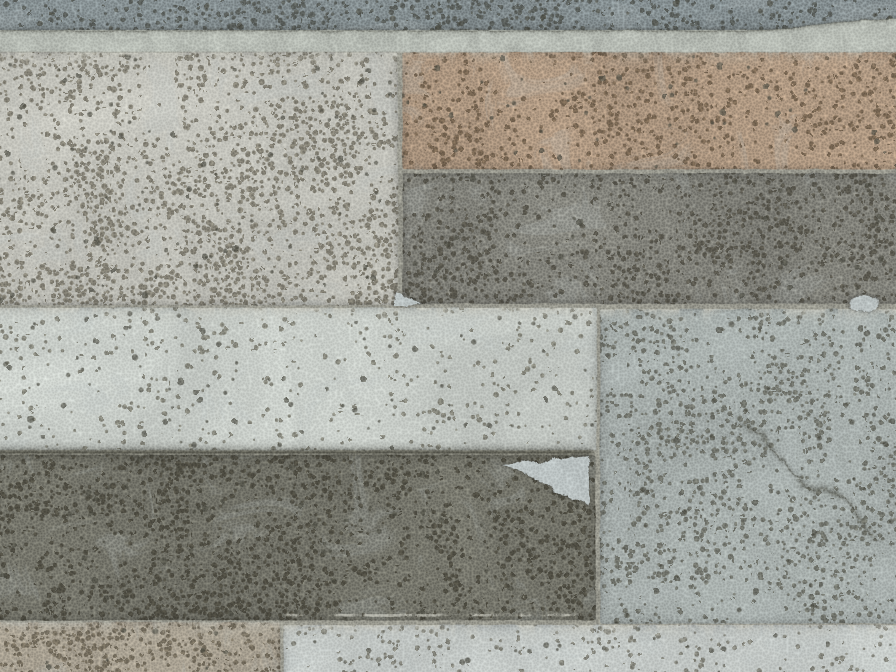
Reproduce this texture procedurally as a Shadertoy shader.

```glsl
// Weathered stone-look wall tiles in staggered strips, with speckles, thin joints and chipped mortar.

// Tile bounds as left, bottom, right, top in canvas heights
const int TILE_COUNT = 9;
const vec4 TILE_BOUNDS[TILE_COUNT] = vec4[](
    vec4(-0.10, 0.955, 1.45, 1.100), vec4(-0.10, 0.546, 0.592, 0.922),
    vec4(0.599, 0.748, 1.45, 0.922), vec4(0.599, 0.548, 1.45, 0.742),
    vec4(-0.10, 0.330, 0.888, 0.542), vec4(-0.10, 0.077, 0.886, 0.323),
    vec4(0.893, 0.072, 1.45, 0.540), vec4(-0.10, -0.10, 0.417, 0.074),
    vec4(0.422, -0.10, 1.45, 0.070));
// Tile colour and share of speckled cells
const vec4 TILE_FINISH[TILE_COUNT] = vec4[](
    vec4(0.53, 0.57, 0.58, 0.35), vec4(0.76, 0.76, 0.73, 0.48),
    vec4(0.70, 0.61, 0.52, 0.25), vec4(0.52, 0.52, 0.49, 0.35),
    vec4(0.78, 0.80, 0.78, 0.12), vec4(0.46, 0.46, 0.42, 0.38),
    vec4(0.66, 0.69, 0.68, 0.34), vec4(0.67, 0.64, 0.58, 0.48),
    vec4(0.76, 0.78, 0.77, 0.18));

const vec3 JOINT = vec3(0.61, 0.61, 0.57);
const vec3 MORTAR = vec3(0.72, 0.74, 0.71);
const vec3 CHALK = vec3(0.82, 0.82, 0.78);
const vec3 CHIP = vec3(0.74, 0.77, 0.77);
const vec3 SHADOW = vec3(0.30, 0.30, 0.26);
const float CORNER = 0.003;
const float SPECK_SCALE = 125.0;
const float PIT_SCALE = 42.0;
const float GRAIN_SCALE = 250.0;
const float GRAIN_DEPTH = 0.36;

vec2 hash2(vec2 p) {
    vec3 q = fract(p.xyx * vec3(0.1031, 0.1030, 0.0973));
    q += dot(q, q.yzx + 33.33);
    return fract((q.xx + q.yz) * q.zy);
}

// Cellular noise: distance to the nearest point, and its random id
vec2 cell(vec2 p) {
    vec2 base = floor(p), nearest = vec2(9.0, 0.0);
    for (int y = -1; y <= 1; y++)
    for (int x = -1; x <= 1; x++) {
        vec2 id = base + vec2(x, y);
        vec2 point = hash2(id);
        float d = length(id + point - p);
        if (d < nearest.x) nearest = vec2(d, hash2(id + 71.0).x);
    }
    return nearest;
}

// Layered, warped sines
float cloud(vec2 q) {
    float sum = 0.0, amp = 0.5;
    for (int i = 0; i < 5; i++) {
        q = mat2(0.8, 0.6, -0.6, 0.8) * q + float(i) * 1.7;
        q += 0.8 * sin(q.yx * 1.3);
        sum += amp * sin(q.x) * sin(q.y);
        q *= 1.9;
        amp *= 0.62;
    }
    return sum;
}

float speckles(vec2 p, float scale, float share) {
    vec2 c = cell(p * scale);
    float radius = mix(0.2, 0.6, fract(c.y * 37.0));
    return step(c.y, share) * (1.0 - smoothstep(radius - 0.15, radius + 0.15, c.x));
}

float box(vec2 p, vec4 b) {
    vec2 d = abs(p - 0.5 * (b.xy + b.zw)) - 0.5 * (b.zw - b.xy) + CORNER;
    return length(max(d, 0.0)) + min(max(d.x, d.y), 0.0) - CORNER;
}

float edge(vec2 p, vec2 a, vec2 b) {
    return dot(p - a, normalize(vec2(b.y - a.y, a.x - b.x)));
}

float triangle(vec2 p, vec2 a, vec2 b, vec2 c) {
    return max(edge(p, a, b), max(edge(p, b, c), edge(p, c, a)));
}

// Stone face: stains, pale veins, specks and pits
vec3 stone(vec2 p, vec4 finish) {
    float stain = cloud(p * 9.0), vein = cloud(p * 24.0 + 3.0);
    vec3 col = finish.rgb * (1.0 + 0.07 * stain);
    col = mix(col, CHIP, 0.2 * smoothstep(0.25, 0.6, vein));
    float share = finish.a * clamp(1.0 - 1.5 * vein - 0.7 * stain, 0.15, 2.0);
    vec3 speck = finish.rgb * vec3(0.60, 0.58, 0.53);
    col = mix(col, speck, 0.75 * speckles(p, SPECK_SCALE, share));
    return mix(col, SHADOW, 0.65 * speckles(p * 2.5, PIT_SCALE, 0.035));
}

void mainImage(out vec4 fragColor, in vec2 fragCoord) {
    vec2 p = fragCoord / iResolution.xy * vec2(4.0 / 3.0, 1.0);
    float aa = 0.8 / iResolution.y;
    float rough = cloud(p * 65.0);
    vec2 worn = p + 0.0012 * rough;

    // Nearest tile
    int tile = 0;
    float dist = 9.0;
    for (int i = 0; i < TILE_COUNT; i++) {
        float d = box(worn, TILE_BOUNDS[i]);
        if (d < dist) { dist = d; tile = i; }
    }
    vec4 finish = TILE_FINISH[tile];
    vec3 face = stone(p + float(tile) * vec2(3.1, 5.7), finish);
    face *= 1.0 - 0.16 * exp(dist / 0.006);

    // Chalky dust on the upper rims of pale tiles
    float rim = exp(-abs(TILE_BOUNDS[tile].w - p.y) / 0.009);
    float dust = smoothstep(0.5, 0.7, finish.g) * smoothstep(-0.5, 0.4, rough);
    face = mix(face, CHALK, 0.85 * rim * dust);

    // Joints and the wide mortar bed, smeared upward at the right
    vec3 grout = mix(JOINT, MORTAR, smoothstep(0.920, 0.925, p.y)) * (1.0 + 0.07 * rough);
    float bedTop = 0.954 + 0.018 * smoothstep(1.10, 1.33, p.x) + 0.002 * rough;
    float bed = smoothstep(-aa, aa, p.y - 0.923) * (1.0 - smoothstep(-aa, aa, p.y - bedTop));
    float cover = (1.0 - smoothstep(-aa, aa, dist)) * (1.0 - bed);
    vec3 col = mix(grout, face, cover);
    float bedLip = exp(-abs(p.y - bedTop) / 0.002);
    col = mix(col, SHADOW, 0.45 * bedLip);

    // Shadow under the long ledge and scraped mortar along the lower strip
    float ledge = exp(-abs(p.y - 0.327) / 0.004) * (1.0 - smoothstep(0.875, 0.888, p.x));
    col = mix(col, SHADOW, 0.85 * ledge);
    float scrape = (1.0 - smoothstep(0.001, 0.003, abs(worn.y - 0.085)))
        * smoothstep(0.42, 0.43, p.x) * (1.0 - smoothstep(0.86, 0.87, p.x));
    col = mix(col, CHALK, 0.6 * scrape * smoothstep(-0.4, 0.3, rough));

    // Branching crack
    float along = clamp((p.x - 1.10) / 0.21, 0.0, 1.0);
    float path = mix(0.365, 0.205, along) + 0.012 * sin(along * 11.0) + 0.008 * rough;
    float crack = exp(-abs(p.y - path) / 0.004) * smoothstep(1.09, 1.12, p.x)
        * (1.0 - smoothstep(1.29, 1.32, p.x));
    col = mix(col, SHADOW, 0.6 * crack);

    // Chipped paint and mortar lumps
    vec2 torn = p + 0.006 * vec2(rough, cloud(p * 50.0 + 8.0));
    float chip = triangle(torn, vec2(0.747, 0.309), vec2(0.877, 0.248), vec2(0.877, 0.320));
    chip = min(chip, triangle(torn, vec2(0.588, 0.544), vec2(0.628, 0.548), vec2(0.593, 0.566)));
    chip = min(chip, length((torn - vec2(1.285, 0.546)) * vec2(0.6, 1.0)) - 0.013);
    col *= 1.0 - 0.25 * exp(-abs(chip) / 0.002);
    col = mix(col, CHIP * (1.0 + 0.05 * rough), 1.0 - smoothstep(-aa, aa, chip));

    // Fine grain
    float grain = cell(p * GRAIN_SCALE).x - 0.5;
    col *= 1.0 + GRAIN_DEPTH * grain * mix(1.0, 0.4, smoothstep(0.5, 0.8, col.g));
    fragColor = vec4(clamp(col, 0.0, 1.0), 1.0);
}
```
